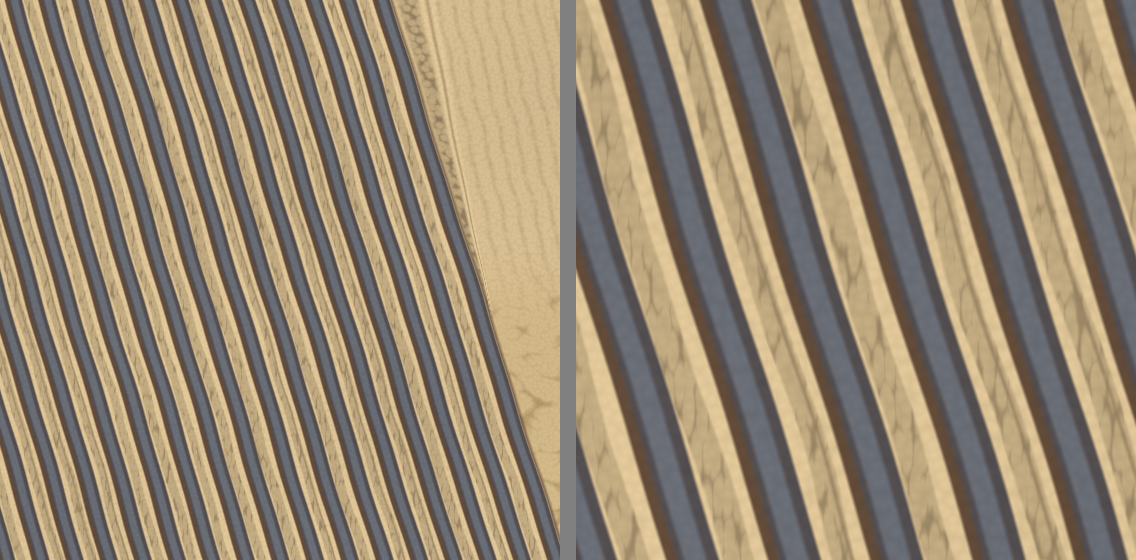
Left, the full canvas; right, a detail of the centre.
Write a Shadertoy shader that draws this texture.

```glsl
const vec3 CREAM = vec3(0.87, 0.77, 0.59);
const vec3 TAN   = vec3(0.74, 0.65, 0.49);
const vec3 RUT   = vec3(0.56, 0.48, 0.36);
const vec3 BROWN = vec3(0.38, 0.29, 0.22);
const vec3 DARK  = vec3(0.32, 0.30, 0.305);
const vec3 FILM  = vec3(0.41, 0.425, 0.46);
const vec3 FIELD = vec3(0.83, 0.73, 0.56);
const float LAST_ROW = 6.0;

float hash(vec2 p) {
    return fract(sin(dot(p, vec2(127.1, 311.7))) * 43758.5);
}

// Distance to the nearest jittered cell point
float cellular(vec2 p) {
    vec2 cell = floor(p);
    float nearest = 2.0;
    for (int j = -1; j <= 1; j++)
    for (int i = -1; i <= 1; i++) {
        vec2 c = cell + vec2(i, j);
        vec2 point = c + vec2(hash(c), hash(c + 57.3));
        nearest = min(nearest, distance(p, point));
    }
    return nearest;
}

// Soft interval from a to b
float span(float x, float a, float b, float soft) {
    return smoothstep(a - soft, a + soft, x) - smoothstep(b - soft, b + soft, x);
}

// Bare soil between two rows, w runs from 0 to 1 across it
vec3 soilStrip(float w, float down, float id, float soft) {
    float pick = hash(vec2(id, 3.0));
    float center = 0.36 + 0.2 * pick;
    float halfWidth = 0.21 + 0.12 * hash(vec2(id, 8.0));
    float wander = 0.04 * sin(down * 23.0 + id * 2.0) + 0.03 * sin(down * 51.0 + id);
    float rut = span(w + wander, center - halfWidth, center + halfWidth, soft);
    float clods = cellular(vec2(w * 3.5 + id * 9.0, down * 75.0 + w * 4.0));
    vec3 color = mix(CREAM, TAN, rut * 0.9);
    color = mix(color, RUT, rut * smoothstep(0.45, 0.9, clods) * 0.75);
    // Some strips carry a narrow wheel line
    float line = span(w + wander * 0.5, 0.62, 0.70, soft) * step(0.55, pick);
    return mix(color, RUT, line * 0.7);
}

// Covered row and its soil strip, one period of u
vec3 rowColor(float u, float down, float soft) {
    float f = fract(u);
    float id = floor(u);
    vec3 color = soilStrip((f - 0.25) / 0.48, down, id, soft * 2.0);
    color = mix(color, BROWN, smoothstep(0.73 - soft, 0.73 + soft, f));
    color = mix(color, DARK, 1.0 - span(f, 0.25, 0.84, soft));
    return mix(color, FILM, 1.0 - span(f, 0.13, 0.91, soft * 1.3));
}

// Open field: broken furrows above, mottled ground below
vec3 fieldColor(vec2 p) {
    float wave = 0.06 * sin(p.y * 47.0) + 0.05 * sin(p.y * 83.0 + p.x * 20.0);
    float f = fract((p.x - 0.23 * p.y) * 34.0 + wave);
    float broken = 1.0 - smoothstep(0.2, 1.0, cellular(p * vec2(35.0, 60.0)));
    float furrow = span(f, 0.38, 0.62, 0.16) * (0.25 + 0.6 * broken);
    float lower = smoothstep(0.42, 0.6, p.y);
    vec2 warped = p + 0.012 * sin(p.yx * vec2(61.0, 43.0));
    float mottle = smoothstep(0.5, 0.95, cellular(warped * vec2(24.0, 38.0)));
    vec3 color = mix(FIELD, TAN, furrow * (1.0 - lower) * 0.9);
    color = mix(color, vec3(0.80, 0.70, 0.50), lower * 0.6);
    return mix(color, vec3(0.64, 0.54, 0.37), mottle * lower * 0.75);
}

// Worn track that tapers away beside the last row
vec3 addMargin(vec3 color, float offset, vec2 p, float soft) {
    float width = max(1.35 * (1.0 - p.y / 0.6), 0.0);
    float t = offset / max(width, 0.05);
    float present = smoothstep(0.0, 0.15, width);
    float clods = cellular(vec2(offset * 4.0, p.y * 80.0));
    vec3 track = mix(CREAM, TAN, span(t, 0.12, 0.6, 0.1));
    track = mix(track, RUT, span(t, 0.2, 0.55, 0.1) * smoothstep(0.25, 0.8, clods));
    track = mix(track, RUT, span(t, 0.76, 0.84, 0.05) * 0.6);
    color = mix(color, track, present * (1.0 - smoothstep(0.9, 1.05, t)));
    float rim = 1.0 - smoothstep(0.0, 0.1 + soft, offset);
    return mix(color, BROWN, rim * 0.8);
}

void mainImage(out vec4 fragColor, in vec2 fragCoord) {
    vec2 p = fragCoord / iResolution.xy;
    p.y = 1.0 - p.y;

    // Slanted row coordinate with a slight fan and sway
    float period = 0.0597 + 0.0016 * p.y;
    float u = (p.x - 0.323 - 0.302 * p.y) / period;
    u += 0.02 * sin(p.y * 13.0 + p.x * 5.0) + 0.012 * sin(p.y * 37.0 - p.x * 9.0);
    float soft = 0.02 + 0.5 / (iResolution.x * period);

    vec3 color = rowColor(u, p.y, soft);
    float edge = LAST_ROW + 0.26;
    vec3 field = addMargin(fieldColor(p), u - edge, p, soft);
    color = mix(color, field, smoothstep(edge - soft, edge + soft, u));

    // Fine grain and broad tone drift
    float grain = cellular(p * 150.0) - 0.45;
    float drift = sin(p.x * 7.0 + p.y * 4.0) * sin(p.y * 9.0 - p.x * 3.0);
    color *= 1.0 - 0.07 * grain + 0.015 * drift;
    fragColor = vec4(color, 1.0);
}
```
